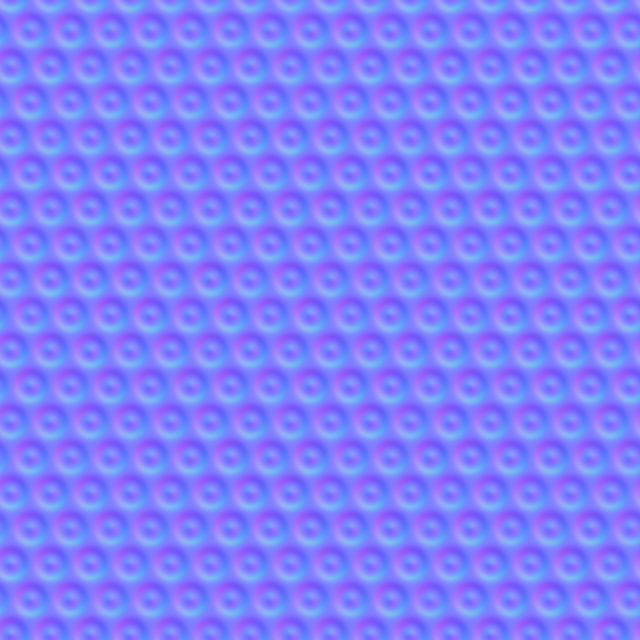
A WebGL 1 fragment shader for this texture map:

```glsl
precision highp float;
// Tangent-space normal map of a staggered lattice of soft round dimples,
// each with a small mound in its middle. Radial slope profiles of nearby
// cells are summed, then packed into colour; all cell indices wrap.

uniform vec2 u_resolution;

const vec2  GRID = vec2(16.0, 18.0);     // dimples across, rows down (even)
const vec2  ORIGIN = vec2(0.27, 0.14);   // first centre, in cells
const float RIM_RADIUS = 0.355;          // steepest part of the outer wall
const float RIM_WIDTH = 0.115;
const float RIM_SLOPE = 0.195;
const float MOUND_RADIUS = 0.09;         // steepest part of the inner mound
const float MOUND_SLOPE = 0.11;
const vec2  AXIS_GAIN = vec2(0.78, 1.0); // strength in red and green
const float CREST_GAIN = 0.9;            // sharpens the upward-facing walls
const float CREST_BIAS = 0.006;          // keeps the mean tilt level
const float DEPTH_VARIATION = 0.10;
const float CENTRE_JITTER = 0.018;

// Sine-free hash giving three values in 0..1.
vec3 hash3(vec2 p) {
  vec3 q = fract(p.xyx * vec3(0.1031, 0.1030, 0.0973));
  q += dot(q, q.yxz + 33.33);
  return fract((q.xxy + q.yzz) * q.zyx);
}

// Signed inward tilt at a distance from the dimple centre.
float radialTilt(float r) {
  float rim = (r - RIM_RADIUS) / RIM_WIDTH;
  float mound = r / MOUND_RADIUS;
  return RIM_SLOPE * exp(-rim * rim)
       - MOUND_SLOPE * mound * exp(0.5 - 0.5 * mound * mound);
}

// Summed tilt of the surrounding staggered cells.
vec2 latticeTilt(vec2 uv) {
  vec2 p = uv * GRID - ORIGIN;
  float rowPitch = GRID.x / GRID.y;
  float nearestRow = floor(p.y + 0.5);
  vec2 tilt = vec2(0.0);
  for (int j = -1; j <= 1; j++) {
    float row = nearestRow + float(j);
    float stagger = 0.5 * mod(row, 2.0);
    float nearestCol = floor(p.x - stagger + 0.5);
    for (int i = -1; i <= 1; i++) {
      float col = nearestCol + float(i);
      vec3 rnd = hash3(mod(vec2(col, row), GRID) + 1.0) - 0.5;
      vec2 d = p - vec2(col + stagger, row);
      d.y *= rowPitch;
      d -= CENTRE_JITTER * rnd.xy;
      float r = length(d);
      float depth = 1.0 + DEPTH_VARIATION * rnd.z;
      tilt -= depth * radialTilt(r) * d / max(r, 0.0001);
    }
  }
  return tilt;
}

void main() {
  vec2 uv = gl_FragCoord.xy / u_resolution;
  vec2 tilt = latticeTilt(uv) * AXIS_GAIN;
  tilt.y += CREST_GAIN * (tilt.y * tilt.y - CREST_BIAS);

  // Pack the unit normal into 0..1.
  vec2 n = 2.0 * tilt;
  float nz = sqrt(max(1.0 - dot(n, n), 0.0));
  gl_FragColor = vec4(vec3(n, nz) * 0.5 + 0.5, 1.0);
}
```
